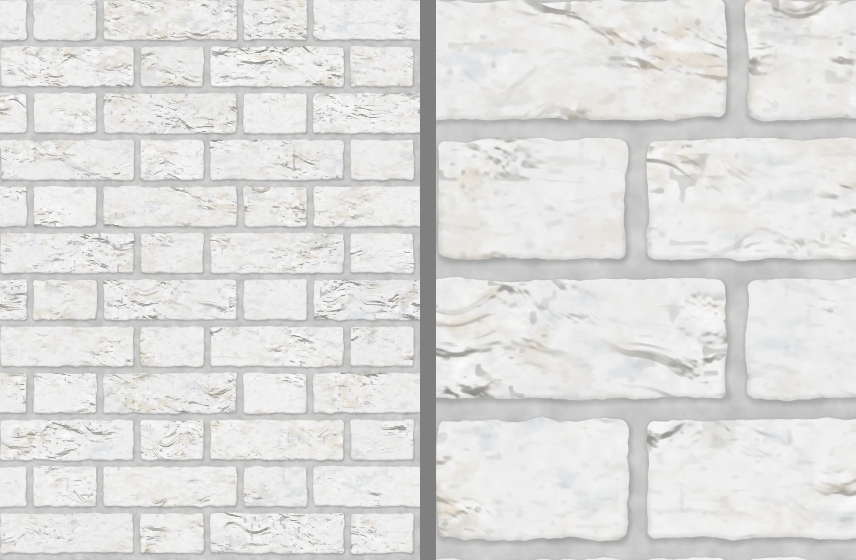
Left: the whole. Right: its middle third, enlarged.
A Shadertoy shader for this texture:

```glsl
// Whitewashed rough brick wall: alternating long and short bricks in pale grey mortar.

// Layout, in units of one brick course
const float COURSES = 12.0;
const float PAIRS = 2.0;            // long + short pairs across
const float LONG_CELL = 3.0;        // brick plus joint
const float SHORT_CELL = 1.5;
const float JOINT = 0.15;
const float EVEN_SHIFT = 2.22;      // start of the long brick, per course parity
const float ODD_SHIFT = 0.01;
const float CORNER = 0.06;
const float EDGE_WOBBLE = 0.07;

// Colours
const vec3 WHITEWASH = vec3(0.945, 0.945, 0.943);
const vec3 OCHRE = vec3(0.84, 0.79, 0.71);
const vec3 COOL_GREY = vec3(0.83, 0.85, 0.87);
const vec3 CREVICE = vec3(0.53, 0.52, 0.50);
const vec3 MORTAR = vec3(0.795, 0.795, 0.793);

// Wear
const float CREVICE_STRENGTH = 0.85;
const float STAIN_STRENGTH = 0.55;
const float GRAIN = 0.07;
const float MORTAR_GRAIN = 0.13;
const float SHADOW = 0.13;

float hash(vec2 p) {
    vec3 q = fract(p.xyx * 0.1031);
    q += dot(q, q.yzx + 33.33);
    return fract((q.x + q.y) * q.z);
}

float noise(vec2 p) {
    vec2 i = floor(p), f = fract(p);
    f = f * f * (3.0 - 2.0 * f);
    return mix(mix(hash(i), hash(i + vec2(1, 0)), f.x),
               mix(hash(i + vec2(0, 1)), hash(i + vec2(1, 1)), f.x), f.y);
}

float fbm(vec2 p) {
    float sum = 0.0, amp = 0.533;
    for (int i = 0; i < 4; i++) {
        sum += amp * noise(p);
        p = p * 2.03 + vec2(17.3, 9.1);
        amp *= 0.5;
    }
    return sum;
}

// Height of the split stone face: warped, slanted layers
float relief(vec2 p) {
    p += 0.35 * (vec2(noise(p * 2.3), noise(p * 2.3 + 31.7)) - 0.5);
    p.y += 0.2 * p.x;
    return fbm(p * vec2(2.6, 5.5));
}

float roundBox(vec2 p, vec2 halfSize) {
    vec2 q = abs(p) - halfSize + CORNER;
    return length(max(q, 0.0)) + min(max(q.x, q.y), 0.0) - CORNER;
}

vec3 brickColor(vec2 p, vec2 id) {
    float wear = hash(id + 3.7), warmth = hash(id + 11.2);

    // Rough zones, and ledges shaded by light from above
    float rough = smoothstep(0.36, 0.72, fbm(p * vec2(1.3, 2.3) + 5.0) + 0.22 * (wear - 0.5));
    float e = 0.014;
    float slope = (relief(p + vec2(-0.3, 1.0) * e) - relief(p - vec2(-0.3, 1.0) * e)) / (2.0 * e);
    float ledge = smoothstep(0.8, 5.0, slope) * (0.1 + 0.9 * rough);

    // Stains gather around the rough zones
    float warm = smoothstep(0.46, 0.72, fbm(p * vec2(2.2, 3.4) + 43.0) + 0.2 * (warmth - 0.5));
    float cool = smoothstep(0.52, 0.75, fbm(p * vec2(1.8, 3.0) + 71.0));
    float patchy = smoothstep(0.35, 0.65, fbm(p * vec2(7.0, 11.0)));
    vec3 col = WHITEWASH - 0.02 * hash(id + 23.0);
    col = mix(col, OCHRE, STAIN_STRENGTH * warm * patchy * (0.35 + 0.65 * rough));
    col = mix(col, COOL_GREY, STAIN_STRENGTH * cool * patchy);

    // Grain, lit ledge tops, crevices and small pits
    col += GRAIN * (fbm(p * 13.0) - 0.5) * (0.5 + rough);
    col += 0.025 * rough * smoothstep(0.5, 4.0, -slope);
    col = mix(col, mix(CREVICE, OCHRE * 0.82, 0.6 * warm), CREVICE_STRENGTH * ledge);
    float pit = smoothstep(0.76, 0.92, noise(p * vec2(13.0, 19.0) + 90.0));
    return mix(col, CREVICE, 0.3 * pit * (0.25 + rough));
}

void mainImage(out vec4 fragColor, in vec2 fragCoord) {
    float pairWidth = LONG_CELL + SHORT_CELL;
    vec2 scale = vec2(PAIRS * pairWidth, COURSES);
    vec2 p = fragCoord / iResolution.xy * scale;
    float pixel = scale.y / iResolution.y;

    // Find the course, the pair and the brick; cells end mid-joint
    float down = COURSES - p.y + 0.5 * JOINT;
    float course = mod(floor(down), COURSES);
    float shift = mod(course, 2.0) < 0.5 ? EVEN_SHIFT : ODD_SHIFT;
    float along = p.x - shift + 0.5 * JOINT;
    float pair = floor(along / pairWidth);
    float x = along - pair * pairWidth;
    bool isShort = x > LONG_CELL;
    float cell = isShort ? SHORT_CELL : LONG_CELL;
    vec2 local = vec2(x - (isShort ? LONG_CELL : 0.0) - 0.5 * cell, 0.5 - fract(down));
    vec2 id = vec2(2.0 * mod(pair, PAIRS) + float(isShort), course);

    // Uneven brick outline
    vec2 grainPos = local + 60.0 * vec2(hash(id), hash(id + 51.0));
    vec2 halfSize = 0.5 * (vec2(cell, 1.0) - JOINT);
    float wobble = EDGE_WOBBLE * (fbm(grainPos * 4.5) - 0.5);
    float d = roundBox(local, halfSize) + wobble;
    float shade = roundBox(local + vec2(-0.008, 0.02), halfSize) + wobble;

    // Sandy mortar with the contact shadow of the brick
    vec3 col = MORTAR + MORTAR_GRAIN * (fbm(p * 7.0) - 0.5);
    col -= SHADOW * (1.0 - smoothstep(-0.02, 0.045, shade));

    // Brick face with a soft worn rim
    vec3 face = brickColor(grainPos, id);
    face -= 0.07 * smoothstep(-0.045, 0.0, d) * smoothstep(0.2, -0.4, local.y);
    col = mix(col, face, 1.0 - smoothstep(-0.75 * pixel, 0.75 * pixel, d));
    fragColor = vec4(clamp(col, 0.0, 1.0), 1.0);
}
```
